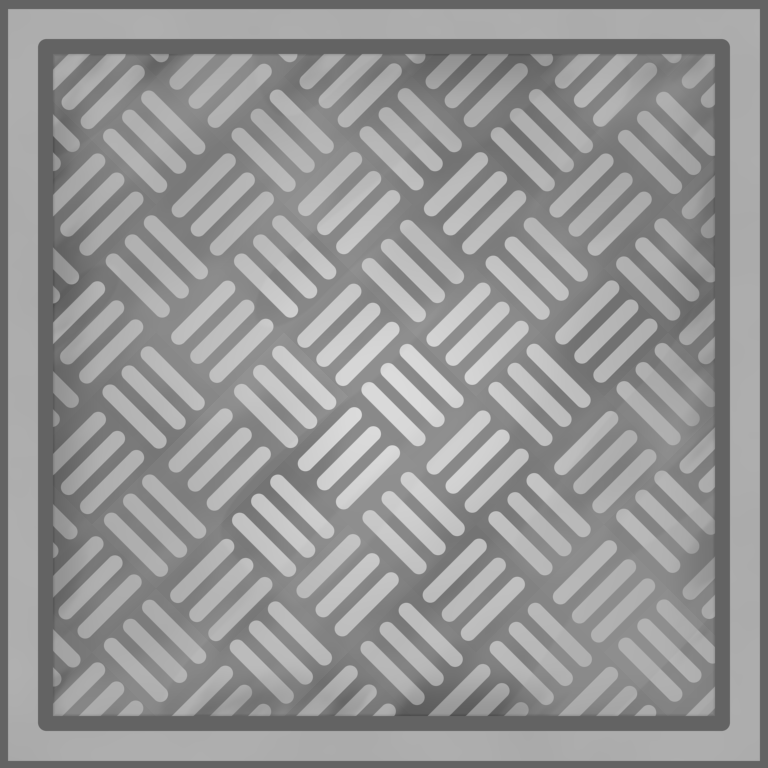
Reproduce this texture procedurally as a Shadertoy shader.

```glsl
#define PERIOD (1.0 / 6.0)             // spacing of like bar groups
#define LATTICE_ORIGIN vec2(0.453, 0.567)
#define BAR_HALF_LENGTH 0.381          // bar sizes are in cell units
#define BAR_RADIUS 0.085
#define BAR_SPACING 0.298
#define GROUP_JITTER 0.028
#define FRAME_CENTER vec2(0.5, 0.4987)
#define BORDER_HALF 0.4895
#define GROOVE_HALF 0.4505
#define PLATE_HALF 0.431
#define GROOVE_TONE 0.388
#define FRAME_TONE 0.675

float hash(vec2 p) {
    vec3 h = fract(vec3(p.xyx) * 0.1031);
    h += dot(h, h.yzx + 33.33);
    return fract((h.x + h.y) * h.z);
}

float noise(vec2 p) {
    vec2 i = floor(p), f = fract(p);
    f = f * f * (3.0 - 2.0 * f);
    return mix(mix(hash(i), hash(i + vec2(1, 0)), f.x),
               mix(hash(i + vec2(0, 1)), hash(i + vec2(1, 1)), f.x), f.y);
}

float fbm(vec2 p) {
    float sum = 0.0, amplitude = 0.5;
    for (int i = 0; i < 4; i++) {
        sum += amplitude * noise(p);
        p = p * 2.03 + 17.3;
        amplitude *= 0.5;
    }
    return sum / 0.9375;
}

float boxDistance(vec2 p, float halfSize, float radius) {
    vec2 d = abs(p) - halfSize + radius;
    return length(max(d, 0.0)) + min(max(d.x, d.y), 0.0) - radius;
}

float coverage(float dist, float pixel) {
    return smoothstep(pixel, -pixel, dist);
}

// Distance to three capsules per diagonal cell, turned in alternate cells
float barDistance(vec2 q, out vec2 cell, out float bar) {
    cell = floor(q + 0.5);
    vec2 f = q - cell;
    f -= (vec2(hash(cell + 41.0), hash(cell + 73.0)) - 0.5) * 2.0 * GROUP_JITTER;
    if (mod(cell.x + cell.y, 2.0) > 0.5) f = f.yx;
    bar = clamp(floor(f.y / BAR_SPACING + 0.5), -1.0, 1.0);
    vec2 d = vec2(max(abs(f.x) - BAR_HALF_LENGTH, 0.0), f.y - bar * BAR_SPACING);
    return length(d) - BAR_RADIUS;
}

float plateTone(vec2 uv, float edge, float pixel) {
    vec2 p = uv - LATTICE_ORIGIN;
    vec2 q = vec2(p.x + p.y, p.y - p.x) / PERIOD;
    float cellSize = PERIOD * inversesqrt(2.0);
    vec2 cell;
    float bar;
    float d = barDistance(q, cell, bar);

    // Central sheen and broad diagonal smears
    vec2 c = uv - vec2(0.49, 0.48);
    float sheen = exp(-17.0 * dot(c, c));
    float smear = smoothstep(0.38, 0.68, fbm(q * vec2(0.42, 0.8) + 31.0));
    float facet = smoothstep(0.57, 0.61, noise(q * vec2(0.55, 1.3) + 9.0));
    float rim = smoothstep(0.07, 0.0, edge);
    float grime = rim * smoothstep(0.4, 0.6, fbm(q * vec2(0.7, 2.2) + 57.0));

    float base = 0.562 + 0.025 * sheen - 0.075 * smear - 0.025 * facet;
    base -= 0.03 * hash(cell + 5.0) + 0.02 * rim + 0.06 * grime;

    float raised = 0.695 + 0.145 * sheen - 0.025 * smear + 0.018 * facet;
    raised += 0.025 * (hash(cell * 3.0 + bar + 90.0) - 0.5);
    raised -= 0.025 * rim + 0.07 * grime + 0.02 * smoothstep(0.72, 0.95, uv.x);

    float tone = mix(base, raised, coverage(d * cellSize, pixel));
    return tone - 0.06 * smoothstep(0.004, 0.0, edge);
}

void mainImage(out vec4 fragColor, in vec2 fragCoord) {
    vec2 uv = fragCoord / iResolution.xy;
    float pixel = 0.8 / min(iResolution.x, iResolution.y);
    vec2 p = uv - FRAME_CENTER;
    float border = boxDistance(p, BORDER_HALF, 0.001);
    float groove = boxDistance(p, GROOVE_HALF, 0.011);
    float plate = boxDistance(p, PLATE_HALF, 0.001);

    // Nested layers: dark border, pale frame, dark groove, tread plate
    float frameTone = FRAME_TONE + 0.04 * (fbm(uv * 7.0) - 0.5);
    float tone = mix(GROOVE_TONE, frameTone, coverage(border, pixel));
    tone = mix(tone, GROOVE_TONE, coverage(groove, pixel));
    tone = mix(tone, plateTone(uv, -plate, pixel), coverage(plate, pixel));
    fragColor = vec4(vec3(tone), 1.0);
}
```
